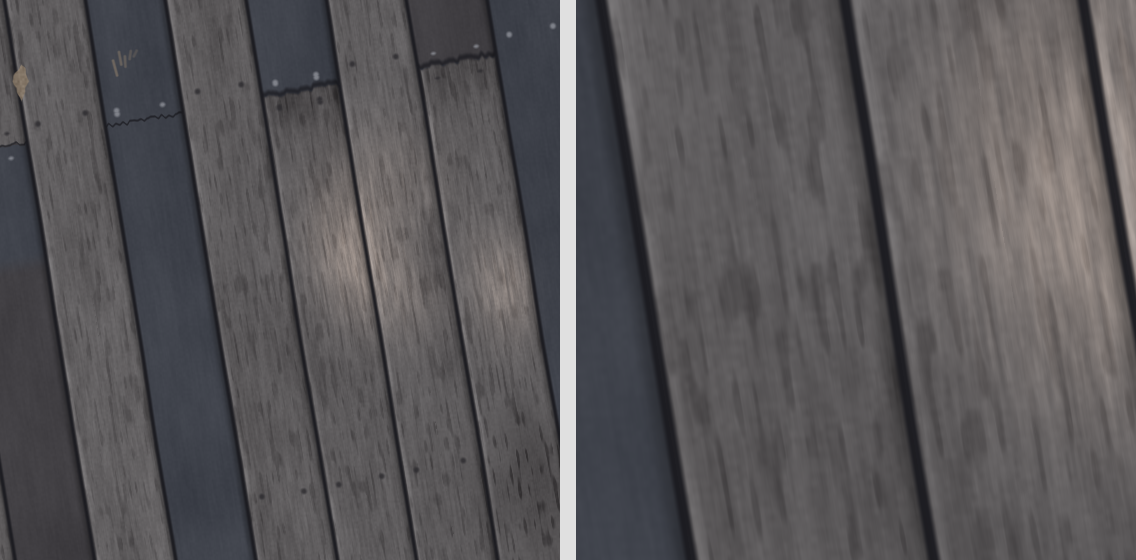
Left: the whole. Right: its middle third, enlarged.
Reproduce this texture procedurally as a WebGL 1 fragment shader.

```glsl
precision highp float;
// Weathered deck of tilted planks, grey wood and dark boards, with butt joints, nails and sun patches.
uniform vec2 u_resolution;

const float PITCH = 0.144;        // plank spacing across the canvas
const float TILT = 0.163;         // sideways drift per unit downwards
const float FIRST_GAP = 0.0065;   // first gap at the top edge
const float GAP_HALF = 0.0033;
const float NAIL_RADIUS = 0.0058;
const float JOINT_STEP = 0.026;   // rise of the joist line per plank
const vec2 GRAIN_SCALE = vec2(230.0, 24.0);
const vec3 WOOD = vec3(0.365, 0.355, 0.360);
const vec3 DARK_BLUE = vec3(0.243, 0.256, 0.290);
const vec3 DARK_WARM = vec3(0.248, 0.240, 0.255);
const vec3 GAP_COLOR = vec3(0.105, 0.105, 0.125);
const vec3 NAIL_BRIGHT = vec3(0.56, 0.57, 0.60);
const vec3 NAIL_DARK = vec3(0.17, 0.165, 0.18);
const vec3 SUN = vec3(0.230, 0.195, 0.165);
const vec3 LEAF = vec3(0.54, 0.48, 0.41);

float hash(vec2 p) {
  vec3 q = fract(p.xyx * 0.1031);
  q += dot(q, q.yzx + 33.33);
  return fract((q.x + q.y) * q.z);
}

float noise(vec2 p) {
  vec2 i = floor(p), f = fract(p);
  f = f * f * (3.0 - 2.0 * f);
  return mix(mix(hash(i), hash(i + vec2(1, 0)), f.x),
             mix(hash(i + vec2(0, 1)), hash(i + vec2(1, 1)), f.x), f.y);
}

float fbm(vec2 p) {
  float sum = 0.0, amp = 0.5;
  for (int i = 0; i < 4; i++) {
    sum += amp * noise(p);
    p = p * 2.03 + 17.1;
    amp *= 0.5;
  }
  return sum;
}

// Soft elliptical patch
float glow(vec2 p, vec2 center, vec2 size) {
  vec2 q = (p - center) / size;
  q.x += TILT * q.y;
  return exp(-dot(q, q));
}

// Pair of nail heads in a row; dy is the distance from that row
float nailPair(float u, float dy, float seed, float soft) {
  float side = step(0.475, u);
  float jitter = hash(vec2(seed, side + 5.0)) - 0.5;
  vec2 q = vec2((u - mix(0.2, 0.75, side) - 0.06 * jitter) * PITCH, dy + 0.006 * jitter);
  return 1.0 - smoothstep(NAIL_RADIUS - 0.003 - soft, NAIL_RADIUS + 0.001 + soft, length(q));
}

float segment(vec2 p, vec2 a, vec2 b) {
  vec2 d = b - a;
  return length(p - a - d * clamp(dot(p - a, d) / dot(d, d), 0.0, 1.0));
}

void main() {
  vec2 uv = gl_FragCoord.xy / u_resolution;
  float soft = 0.7 / min(u_resolution.x, u_resolution.y);
  float down = 1.0 - uv.y;

  // Plank coordinates
  float across = (uv.x - TILT * down - FIRST_GAP) / PITCH;
  across += 0.03 * (noise(vec2(floor(across + 0.5) * 7.3 + 40.0, down * 5.0)) - 0.5);
  float id = floor(across), u = fract(across);
  float along = down + TILT * (u - 0.5) * PITCH;
  float odd = mod(id, 2.0);

  // Butt joints on odd planks decide which stretches are dark
  float joint = along - (0.215 - JOINT_STEP * (id - 1.0));
  float ragged = joint + 0.007 * (noise(vec2(across * 22.0, id + 30.0)) - 0.5);
  float below = smoothstep(-soft - 0.001, soft + 0.001, ragged);
  float dark = odd * mix(step(0.0, id), step(id, 2.0), below);
  dark = max(dark, step(5.5, id));

  // Wood grain and stains
  vec2 g = vec2(across * PITCH, along) + vec2(0.0, id * 3.7 + 20.0);
  float grain = fbm(g * GRAIN_SCALE + 60.0) - 0.47;
  float streak = smoothstep(0.62, 0.88, noise(g * vec2(190.0, 32.0) + 90.0));
  float stain = fbm(g * vec2(16.0, 7.0) + 11.0) - 0.47;
  float speck = noise(uv * 240.0) - 0.5;
  float shadow = glow(uv, vec2(0.95, 0.14), vec2(0.10, 0.12));
  vec3 wood = WOOD + 0.10 * grain + 0.10 * stain + 0.025 * speck + 0.02 * (hash(vec2(id + 9.0, 2.0)) - 0.5);
  wood -= streak * (0.055 + 0.06 * shadow) + shadow * (0.05 + 0.22 * max(grain, 0.0));
  wood -= 0.10 * odd * step(2.5, id) * smoothstep(0.10, 0.0, joint) * noise(g * vec2(90.0, 9.0));
  float warm = step(abs(abs(id - 2.0) - 3.0), 0.5) * max(step(joint, 0.0), smoothstep(0.19, 0.23, joint));
  vec3 board = mix(DARK_BLUE, DARK_WARM, warm) + 0.025 * grain + 0.07 * stain + 0.012 * speck;
  vec3 color = mix(wood, board, dark);

  // Sunlight through leaves
  float sun = glow(uv, vec2(0.63, 0.55), vec2(0.075, 0.11)) + 0.75 * glow(uv, vec2(0.90, 0.49), vec2(0.06, 0.09));
  sun += 0.4 * glow(uv, vec2(0.70, 0.68), vec2(0.10, 0.10)) + 0.35 * glow(uv, vec2(0.72, 0.47), vec2(0.07, 0.08));
  color += SUN * sun * (0.8 + 0.8 * grain) * mix(1.0, 0.3, dark);

  // Joint lines, deeper where wood meets a dark board
  float depth = mix(0.0025, 0.008, step(2.0, id));
  float seam = odd * (1.0 - smoothstep(0.0, depth + soft, abs(ragged + 0.5 * depth)));
  color = mix(color, GAP_COLOR, 0.75 * seam);

  // Nails beside the joints and along the lower joist
  float row = mix(joint + 0.03, min(abs(joint + 0.022), abs(joint - 0.022 - step(abs(id - 1.0), 0.5))), odd);
  float nails = nailPair(u, row, id + 3.0, soft);
  float lower = along - (0.88 - 0.025 * (id - 2.0));
  nails = max(nails, nailPair(u, lower, id + 23.0, soft) * step(1.5, id) * step(id, 4.5));
  color = mix(color, mix(NAIL_DARK, NAIL_BRIGHT, dark), 0.8 * nails);

  // Pale scuffs and a fallen leaf
  for (int i = 0; i < 5; i++) {
    float k = float(i);
    vec2 a = vec2(0.202 + 0.0105 * k, 0.895 + 0.022 * (hash(vec2(k, 8.0)) - 0.3));
    float d = segment(uv, a, a + vec2(0.007 - 0.003 * k, -0.026 + 0.004 * k));
    color = mix(color, LEAF, (0.6 - 0.08 * k) * (1.0 - smoothstep(0.0005, 0.003 + soft, d)));
  }
  vec2 leaf = abs(uv - vec2(0.038, 0.855)) / vec2(0.017, 0.034);
  float leafEdge = leaf.x + leaf.y + 0.4 * (noise(uv * 90.0) - 0.5);

  // Gaps with a shaded left side and a worn, lighter right rim
  float edge = (u - step(0.5, u)) * PITCH;
  float rim = smoothstep(0.003, 0.006, edge) * (1.0 - smoothstep(0.006, 0.014, edge));
  color += 0.075 * rim * (1.0 - dark) * (0.5 + noise(vec2(id + 50.0, along * 12.0)));
  color *= 1.0 - 0.25 * smoothstep(-0.016, -0.003, edge) * step(edge, 0.0);
  float gap = 1.0 - smoothstep(GAP_HALF - 0.0015 - soft, GAP_HALF + 0.0015 + soft, abs(edge));
  color = mix(color, GAP_COLOR, 0.95 * gap);
  color = mix(color, LEAF + 0.1 * speck, 0.85 * (1.0 - smoothstep(0.85, 1.05, leafEdge)));

  gl_FragColor = vec4(clamp(color, 0.0, 1.0), 1.0);
}
```
